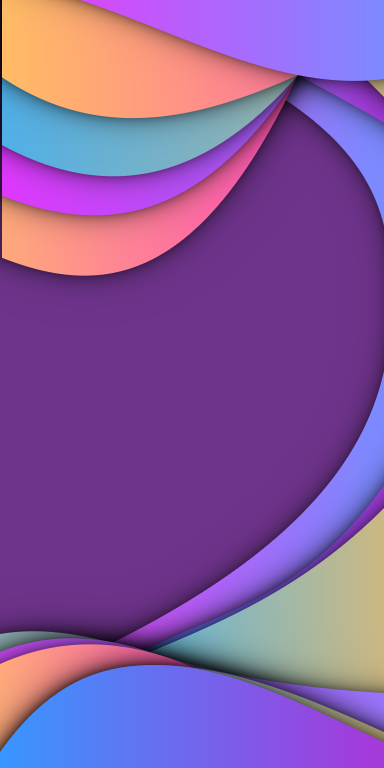
Give the GLSL for this background, as a WebGL 2 fragment shader.

```glsl
#version 300 es
precision highp float;
// Layered paper ribbons sweeping around a plum field.
// Each ribbon is the area on one side of a cubic Hermite curve, painted back
// to front with a horizontal gradient and a soft shadow cast past its edge.
uniform vec2 u_resolution;
out vec4 outColor;

#define GRID vec2(384.0, 768.0)  // design units across the canvas
#define SHADOW_STRENGTH 0.42
#define SHADOW_WIDTH 9.0
#define LEFT_MARGIN 2.0
#define KNOT vec2(298.0, 75.0)   // where the upper ribbons meet
#define CREST vec2(155.0, 665.0) // top of the bottom wave
#define FORK vec2(150.0, 652.0)  // where the lower ribbons part

const vec3 PLUM = vec3(0.43, 0.20, 0.545);
const vec3 ORANGE = vec3(1.0, 0.74, 0.39);
const vec3 PEACH = vec3(1.0, 0.67, 0.48);
const vec3 PINK = vec3(1.0, 0.34, 0.70);
const vec3 CORAL = vec3(1.0, 0.48, 0.60);
const vec3 MAGENTA = vec3(0.88, 0.22, 1.0);
const vec3 ORCHID = vec3(0.83, 0.29, 0.98);
const vec3 VIOLET = vec3(0.62, 0.36, 0.95);
const vec3 PURPLE = vec3(0.64, 0.23, 0.86);
const vec3 PERIWINKLE = vec3(0.49, 0.54, 1.0);
const vec3 BLUE = vec3(0.22, 0.59, 1.0);
const vec3 SKY = vec3(0.31, 0.69, 0.91);
const vec3 SAGE = vec3(0.57, 0.70, 0.70);
const vec3 SAND = vec3(0.80, 0.72, 0.51);

// Signed distance past the Hermite curve a-b with end slopes m (positive at
// larger y); straight tangents continue it beyond both ends.
float edge(vec2 p, vec2 a, vec2 b, vec2 m) {
    float w = b.x - a.x;
    float t = clamp((p.x - a.x) / w, 0.0, 1.0);
    float s = 1.0 - t;
    float rise = t * t * (3.0 - 2.0 * t);
    float y = mix(a.y, b.y, rise) + w * t * s * (s * m.x - t * m.y);
    float slope = 6.0 * t * s * (b.y - a.y) / w
                + m.x * s * (1.0 - 3.0 * t) + m.y * t * (3.0 * t - 2.0);
    y += slope * (p.x - a.x - w * t);
    return (p.y - y) / sqrt(1.0 + slope * slope);
}

// Paints a ribbon where d > 0 and shades what lies just outside it.
void paint(inout vec3 color, float d, vec3 ribbon, float pixel) {
    color *= 1.0 - SHADOW_STRENGTH * exp(-max(-d, 0.0) / SHADOW_WIDTH);
    color = mix(color, ribbon, clamp(d / pixel + 0.5, 0.0, 1.0));
}

// Horizontal gradient between two places.
vec3 blend(vec3 from, vec3 to, float x0, float x1, float x) {
    return mix(from, to, clamp((x - x0) / (x1 - x0), 0.0, 1.0));
}

// Ribbon hanging from the left margin up to the knot.
float hanging(vec2 p, float startY, vec2 slopes) {
    return min(-edge(p, vec2(0.0, startY), KNOT, slopes), p.x - LEFT_MARGIN);
}

void main() {
    // Design space: origin at the upper left, y pointing down
    vec2 uv = gl_FragCoord.xy / u_resolution;
    vec2 p = vec2(uv.x, 1.0 - uv.y) * GRID;
    float px = GRID.x / u_resolution.x;
    vec3 color = PLUM;

    // Big arc on the right, measured sideways
    float arc = p.y < 305.0
        ? edge(p.yx, vec2(103.0, 290.0), vec2(305.0, 391.0), vec2(1.45, 0.0))
        : edge(p.yx, vec2(305.0, 391.0), vec2(643.0, 112.0), vec2(0.0, -2.0));
    paint(color, arc, blend(ORCHID, PERIWINKLE, 112.0, 370.0, p.x), px);

    // Purple lining and sand panels behind the arc, below and above
    float d = edge(p, vec2(145.0, 650.0), vec2(384.0, 485.0), vec2(-0.5, -1.4));
    paint(color, d, blend(vec3(0.28, 0.43, 0.86), PURPLE, 150.0, 384.0, p.x), px);
    d = edge(p, FORK, vec2(384.0, 508.0), vec2(-0.42, -1.0));
    paint(color, d, blend(vec3(0.41, 0.72, 0.84), SAND, 160.0, 384.0, p.x), px);
    d = -edge(p, KNOT, vec2(384.0, 123.0), vec2(0.55, 0.6));
    paint(color, d, blend(VIOLET, PURPLE, 300.0, 370.0, p.x), px);
    d = -edge(p, vec2(365.0, 78.0), vec2(384.0, 97.0), vec2(1.0));
    paint(color, d, SAND, px);

    // Hanging ribbons, lowest first
    paint(color, hanging(p, 257.0, vec2(0.4, -2.15)), blend(PEACH, PINK, 0.0, 270.0, p.x), px);
    paint(color, hanging(p, 195.0, vec2(0.4, -1.53)), blend(MAGENTA, VIOLET, 0.0, 280.0, p.x), px);
    paint(color, hanging(p, 144.0, vec2(0.55, -1.15)), blend(SKY, SAGE, 0.0, 270.0, p.x), px);
    paint(color, hanging(p, 76.0, vec2(0.68, -0.45)), blend(ORANGE, CORAL, 0.0, 290.0, p.x), px);

    // Top sweep
    d = -edge(p, vec2(80.0, 0.0), vec2(384.0, 79.0), vec2(0.33, -0.13));
    paint(color, d, blend(ORCHID, PERIWINKLE, 90.0, 384.0, p.x), px);

    // Lower ribbons: sage, violet running full width, pink
    d = edge(p, vec2(0.0, 634.0), vec2(150.0, 654.0), vec2(-0.17, 0.32));
    paint(color, d, blend(SAGE, vec3(0.43, 0.51, 0.59), 0.0, 130.0, p.x), px);
    d = p.x < FORK.x
        ? edge(p, vec2(0.0, 652.0), FORK, vec2(-0.4, 0.33))
        : edge(p, FORK, vec2(384.0, 693.0), vec2(0.33, 0.06));
    vec3 violetBand = p.x < FORK.x
        ? blend(ORCHID, VIOLET, 0.0, FORK.x, p.x)
        : blend(VIOLET, vec3(0.61, 0.47, 1.0), 230.0, 384.0, p.x);
    paint(color, d, violetBand, px);
    d = edge(p, vec2(0.0, 664.0), vec2(185.0, 664.0), vec2(-0.45, 0.4));
    paint(color, d, blend(PEACH, PINK, 0.0, 185.0, p.x), px);

    // Bottom wave with a thin sand ribbon along its right flank
    float flank = edge(p, vec2(0.0, 752.0), CREST, vec2(-1.4, 0.0));
    d = p.x < CREST.x ? flank : edge(p, CREST, vec2(384.0, 732.0), vec2(0.0, 0.45));
    paint(color, d, blend(vec3(0.43, 0.65, 0.70), SAND * 0.93, 160.0, 384.0, p.x), px);
    d = p.x < CREST.x ? flank : edge(p, CREST, vec2(384.0, 742.0), vec2(0.0, 0.45));
    paint(color, d, blend(BLUE, PURPLE, 0.0, 370.0, p.x), px);

    outColor = vec4(color, 1.0);
}
```
